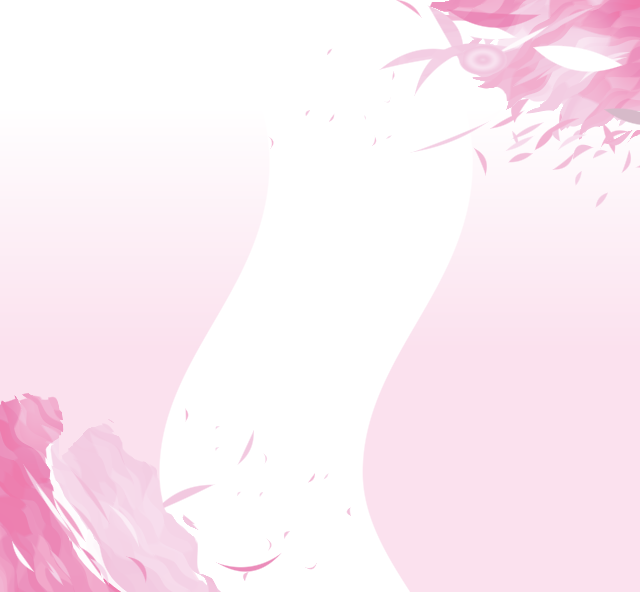
Give the GLSL for this background, as a Shadertoy shader.

```glsl
// Pale pink panels around a white S-shaped ribbon, with petal splashes in two corners.
const vec2 CANVAS = vec2(1.08, 1.0);
const vec3 WHITE  = vec3(1.0);
const vec3 WASH   = vec3(0.984, 0.882, 0.933);
const vec3 BLUSH  = vec3(0.97, 0.87, 0.93);
const vec3 PETAL  = vec3(0.95, 0.79, 0.88);
const vec3 ROSE   = vec3(0.95, 0.67, 0.80);
const vec3 ORCHID = vec3(0.92, 0.55, 0.73);
const vec3 HOT    = vec3(0.94, 0.45, 0.65);
const vec3 MAUVE  = vec3(0.84, 0.73, 0.79);
const float RIBBON_HALF  = 0.1715;
const float RIBBON_SWING = 0.092;
const vec2 LOW_FLOW  = vec2(0.58, -0.81);
const vec2 HIGH_FLOW = vec2(0.88, 0.47);

float sat(float x) { return clamp(x, 0.0, 1.0); }
float bump(float x) { return exp(-x * x); }
float cover(float d) { return sat(0.5 - 0.7 * d * iResolution.y); }
vec2 hash2(vec2 c) {
    return fract(sin(vec2(dot(c, vec2(127.1, 311.7)), dot(c, vec2(269.5, 183.3)))) * 43758.5);
}

// Colour ramp: 0 is white, 5 is the deepest pink.
vec3 tone(float t) {
    vec3 c = mix(WHITE, BLUSH, sat(t));
    c = mix(c, PETAL, sat(t - 1.0));
    c = mix(c, ROSE, sat(t - 2.0));
    c = mix(c, ORCHID, sat(t - 3.0));
    return mix(c, HOT, sat(t - 4.0));
}

// Curved sliver, tapered at both ends; ends holds start and finish.
void leaf(inout vec3 col, vec3 ink, vec2 p, vec4 ends, float bend, float width) {
    vec2 axis = ends.zw - ends.xy, q = p - ends.xy;
    float len = length(axis);
    vec2 dir = axis / len;
    float t = dot(q, dir) / len, bulge = 4.0 * t * (1.0 - t);
    float side = dir.x * q.y - dir.y * q.x - bend * bulge;
    col = mix(col, ink, cover(abs(side) - width * bulge));
}

// Cellular noise: one flat value per cell, blended across the borders.
float facet(vec2 p, vec2 dir, vec2 scale) {
    vec2 q = vec2(dot(p, dir), dot(p, vec2(-dir.y, dir.x)));
    q += 0.012 * sin(q.yx * vec2(38.0, 23.0)) + 0.004 * sin(q.yx * 90.0);
    q *= scale;
    float near = 9.0, next = 9.0, value = 0.0, other = 0.0;
    for (int k = 0; k < 9; k++) {
        vec2 cell = floor(q) + vec2(k % 3, k / 3) - 1.0, h = hash2(cell);
        float d = distance(q, cell + h), v = fract(h.x * 7.3 + h.y * 3.1);
        if (d < near) { next = near; other = value; near = d; value = v; }
        else if (d < next) { next = d; other = v; }
    }
    return mix(other, value, 0.5 + 0.5 * sat((next - near) * iResolution.y / scale.y));
}
float facets(vec2 p, vec2 dir) {
    return 0.6 * facet(p, dir, vec2(9.0, 28.0)) + 0.45 * facet(p, dir, vec2(18.0, 56.0));
}

// Random slivers on a grid, thinning out from a centre; size is also the seed.
void scatter(inout vec3 col, vec2 p, vec2 centre, vec2 spread, float amount, float size) {
    const float CELLS = 28.0;
    for (int k = 0; k < 9; k++) {
        vec2 cell = floor(p * CELLS) + vec2(k % 3, k / 3) - 1.0;
        vec2 h = hash2(cell + size * 900.0), g = hash2(cell + size * 3100.0);
        vec2 mid = (cell + 0.2 + 0.6 * h) / CELLS, away = (mid - centre) / spread;
        if (g.x > amount * exp(-dot(away, away)) - 0.03) continue;
        float angle = 0.2 + 1.9 * g.y, reach = size * (0.4 + h.x);
        vec2 arm = reach * vec2(cos(angle), sin(angle));
        leaf(col, tone(1.4 + 1.4 * h.x), p, vec4(mid - arm, mid + arm),
            reach * (h.y - 0.5), reach * (0.12 + 0.25 * h.y));
    }
}

// Long thin strokes that follow the flow of a splash.
void strokes(inout vec3 col, vec2 p, vec2 origin, vec2 area, vec2 flow, float heat) {
    for (int k = 0; k < 16; k++) {
        vec2 h = hash2(vec2(k, 4.0)), start = origin + area * h;
        vec2 tip = start + flow * (0.05 + 0.06 * h.y);
        leaf(col, tone(heat * fract(5.0 * h.x)), p, vec4(start, tip), 0.014 * (h.x - 0.3), 0.004);
    }
}

void lowSplash(inout vec3 col, vec2 p) {
    float a = atan(p.y, p.x), n = facets(p, LOW_FLOW);
    float rim = 0.325 + 0.04 * exp(-6.0 * a) - 0.06 * bump((a - 1.14) / 0.07)
        + 0.015 * bump((a - 1.29) / 0.04) - 0.01 * sin(17.0 * a) + 0.03 * (n - 0.5);
    // Hot core, a white streak, then the soft outer petals
    float core = p.x - 0.07 - 0.13 * exp(-p.y / 0.09)
        - 0.035 * smoothstep(0.24, 0.27, p.y) - 0.012 * (n - 0.5);
    float gap = 0.035 * bump((p.y - 0.1) / 0.06) + 0.008;
    float heat = 2.7 + 2.1 * n - smoothstep(0.2, 0.31, p.y) * smoothstep(0.0, 0.06, p.x);
    vec3 ink = mix(tone(0.9 + 1.4 * n), tone(0.3 * n), cover(core - gap) * cover(p.y - 0.25));
    ink = mix(ink, tone(heat), cover(core));
    col = mix(col, ink, cover(length(p) - rim));
    strokes(col, p, vec2(0.02, 0.05), vec2(0.2, 0.17), LOW_FLOW, 4.0);
}

void highSplash(inout vec3 col, vec2 p) {
    vec2 q = CANVAS - p;
    float a = atan(q.y, q.x), n = facets(p, HIGH_FLOW);
    float rim = 0.315 - 0.075 * a + 0.014 * sin(19.0 * a) + 0.09 * (n - 0.5);
    float heat = 0.3 + 2.8 * n + smoothstep(0.07, 0.0, q.y)
        + 1.6 * smoothstep(0.1, 0.0, q.x) * smoothstep(0.22, 0.1, q.y);
    col = mix(col, tone(heat), cover(length(q) - rim));
    strokes(col, p, vec2(0.79, 0.74), vec2(0.23, 0.22), HIGH_FLOW, 3.0);
    // White openings, the long spike and the ringed petal
    leaf(col, WHITE, p, vec4(0.9, 0.92, 1.05, 0.89), -0.005, 0.019);
    leaf(col, WHITE, p, vec4(0.74, 0.962, 0.87, 0.937), 0.0, 0.013);
    leaf(col, tone(3.0 + 1.5 * n), p, vec4(0.755, 0.984, 0.91, 0.975), -0.014, 0.012);
    float ring = length((p - vec2(0.815, 0.899)) / vec2(0.04, 0.026));
    col = mix(col, tone(1.5 + 0.6 * sin(9.0 * ring)), cover((ring - 1.0) * 0.03));
    leaf(col, MAUVE, p, vec4(1.02, 0.815, 1.12, 0.79), 0.0, 0.011);
    // Arms reaching left
    vec3 arm = tone(1.4 + 0.9 * n);
    leaf(col, arm, p, vec4(0.723, 0.99, 0.78, 0.89), 0.012, 0.012);
    leaf(col, arm, p, vec4(0.642, 0.883, 0.785, 0.907), 0.012, 0.009);
    leaf(col, arm, p, vec4(0.70, 0.84, 0.82, 0.925), 0.025, 0.009);
    leaf(col, arm, p, vec4(0.70, 0.744, 0.82, 0.792), -0.004, 0.003);
    leaf(col, ROSE, p, vec4(0.669, 1.0, 0.71, 0.972), 0.004, 0.003);
}

void mainImage(out vec4 fragColor, in vec2 fragCoord) {
    vec2 p = fragCoord / iResolution.xy * CANVAS;
    // Panels that fade up to white, parted by the ribbon
    float phase = 5.93 * (0.733 - p.y + 0.2 * max(0.199 - p.y, 0.0));
    float middle = 0.704 - RIBBON_HALF + RIBBON_SWING * cos(phase) + 0.008 * bump((p.y - 0.53) / 0.16);
    float fade = sat((0.82 - p.y) / 0.41);
    vec3 col = mix(WHITE, WASH, fade * cover(RIBBON_HALF - abs(p.x - middle)));
    // Loose slivers
    scatter(col, p, vec2(0.6, 0.83), vec2(0.13, 0.16), 0.22, 0.006);
    scatter(col, p, vec2(0.44, 0.16), vec2(0.12, 0.15), 0.4, 0.007);
    scatter(col, p, vec2(0.96, 0.77), vec2(0.13, 0.08), 1.2, 0.02);
    leaf(col, ORCHID, p, vec4(0.369, 0.048, 0.473, 0.064), -0.017, 0.004);
    leaf(col, PETAL, p, vec4(0.26, 0.135, 0.36, 0.181), 0.006, 0.007);
    leaf(col, PETAL, p, vec4(0.402, 0.216, 0.428, 0.272), -0.004, 0.004);
    lowSplash(col, p);
    highSplash(col, p);
    fragColor = vec4(col, 1.0);
}
```
